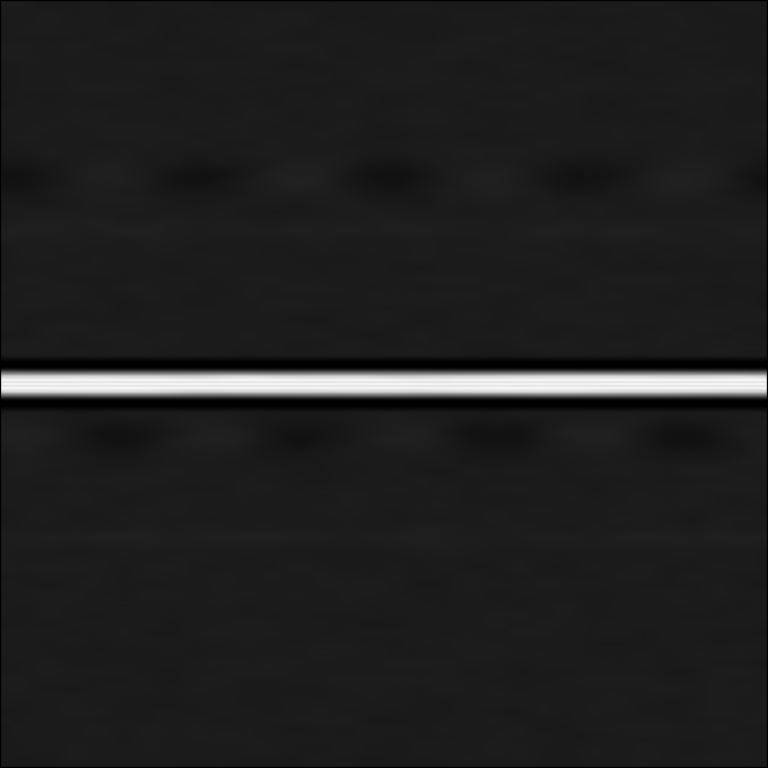
Give the GLSL for this background, as a Shadertoy shader.

```glsl
// A glowing white bar with black flanks crosses a charcoal field.
// The bar is a distance profile; two rows of soft spots come from cosines
// under Gaussian envelopes, and stretched value noise adds faint grain.

float hash(vec2 p) {
    return fract(sin(dot(p, vec2(127.1, 311.7))) * 43758.55);
}

float noise(vec2 p) {
    vec2 cell = floor(p), f = fract(p);
    f = f * f * (3.0 - 2.0 * f);
    return mix(mix(hash(cell), hash(cell + vec2(1, 0)), f.x),
               mix(hash(cell + vec2(0, 1)), hash(cell + vec2(1, 1)), f.x), f.y);
}

float bell(float x, float width) {
    return exp(-x * x / (width * width));
}

// Row of alternating spots; the cosine is dark at darkX
float spotRow(vec2 uv, float height, float darkX) {
    float wave = cos(6.28319 * (uv.x - darkX) / 0.249);
    return -(0.028 * wave + 0.008) * bell(uv.y - height, 0.024);
}

void mainImage(out vec4 fragColor, in vec2 fragCoord) {
    vec2 uv = fragCoord / iResolution.xy;
    float d = abs(uv.y - 0.5);

    // Charcoal field with fine, horizontally stretched grain
    float grain = noise(uv * vec2(18.0, 46.0)) + noise(uv * vec2(31.0, 80.0) + 7.0) - 1.0;
    float shade = 0.105 + 0.009 * grain;

    // Spot rows and faint pale bands
    shade += spotRow(uv, 0.768, 0.014) + spotRow(uv, 0.431, 0.150);
    shade += 0.012 * (bell(uv.y - 0.70, 0.014) + bell(uv.y - 0.30, 0.012));

    // Black flanks, then the bar with thin scan lines and slanted streaks
    shade *= smoothstep(0.027, 0.039, d);
    float bar = smoothstep(0.0225, 0.006, d);
    float streak = noise(vec2(uv.x * 14.0 + uv.y * 60.0, uv.y * 110.0)) - 0.5;
    float lines = cos(d * 1200.0);
    shade += bar * (0.93 + 0.10 * streak * smoothstep(0.0, 0.012, d) + 0.03 * lines);

    // Thin dark frame
    vec2 edge = min(uv, 1.0 - uv);
    shade *= smoothstep(0.0005, 0.0025, min(edge.x, edge.y));

    fragColor = vec4(vec3(clamp(shade, 0.0, 1.0)), 1.0);
}
```
